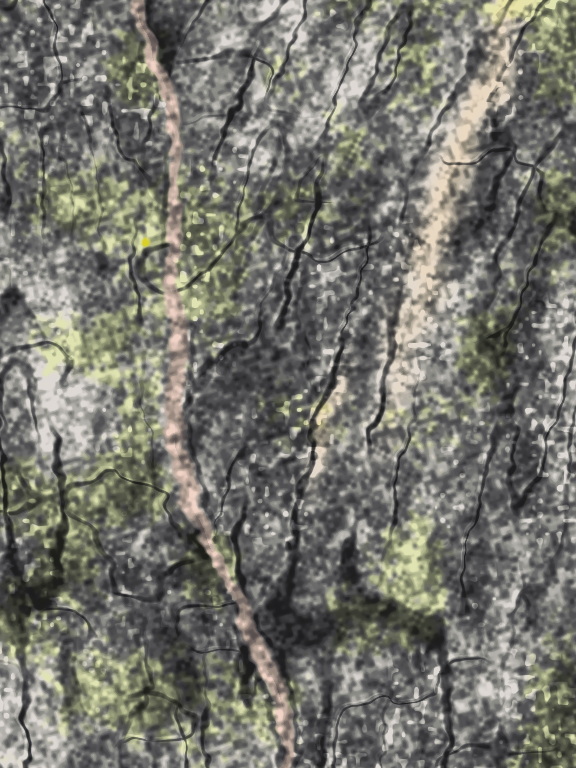
This texture is drawn by a Shadertoy shader. Its source:

```glsl
// Weathered grey tree bark with leaning furrows, a pale seam and lichen flecks.

// Tuning: lengths are in canvas heights, tones in standard deviations
const float LEFT_LEAN = -0.10;
const vec2 RIGHT_LEAN = vec2(0.08, 0.16);   // linear and curved part
const float BRIGHTNESS = 0.16;
const float CRACK_DEPTH = 1.75;
const float RELIEF = 0.55;
const float GRAIN = 0.85;
const float SEAM_WIDTH = 0.010;
const float RIDGE_AT = 0.435;
const vec2 LIGHT_STEP = vec2(0.005, -0.004);
const vec3 SEAM_TINT = vec3(1.09, 0.98, 0.94);
const vec3 WOOD_TINT = vec3(1.06, 1.00, 0.91);
const vec3 LICHEN_TINT = vec3(1.01, 1.05, 0.84);
const vec3 YELLOW_LICHEN = vec3(0.85, 0.82, 0.15);

// Bark tones from dark to light, and where each sits in the tone range
const vec3 BARK[6] = vec3[6](
    vec3(0.22, 0.22, 0.23), vec3(0.32, 0.32, 0.33), vec3(0.42, 0.42, 0.42),
    vec3(0.55, 0.55, 0.53), vec3(0.70, 0.69, 0.67), vec3(0.87, 0.85, 0.83));
const float STOPS[6] = float[6](0.07, 0.26, 0.485, 0.67, 0.83, 0.95);

float hash(vec2 p) {
    vec3 v = fract(p.xyx * 0.1031);
    v += dot(v, v.yzx + 33.33);
    return fract((v.x + v.y) * v.z);
}

// Smooth value noise, -1 to 1
float noise(vec2 p) {
    vec2 i = floor(p), f = fract(p);
    f = f * f * (3.0 - 2.0 * f);
    float low = mix(hash(i), hash(i + vec2(1, 0)), f.x);
    float high = mix(hash(i + vec2(0, 1)), hash(i + vec2(1, 1)), f.x);
    return 2.0 * mix(low, high, f.y) - 1.0;
}

vec2 turn(vec2 p) { return mat2(0.8, 0.6, -0.6, 0.8) * p; }

float blob(vec2 p, vec2 centre, vec2 size) {
    vec2 d = (p - centre) / size;
    return exp(-dot(d, d));
}

float seamX(float y) {
    float path = 0.225 + 0.145 * smoothstep(0.46, 0.04, y) - 0.035 * smoothstep(0.84, 1.0, y);
    return path + 0.010 * noise(vec2(y * 9.0, 3.0)) + 0.005 * noise(vec2(y * 38.0, 8.0));
}

// Straightens the furrows: x runs across them, y along them
vec2 alongGrain(vec2 p) {
    float right = step(seamX(p.y), p.x);
    float lean = mix(LEFT_LEAN * p.y, RIGHT_LEAN.x * p.y + RIGHT_LEAN.y * p.y * p.y, right);
    return vec2(p.x - lean + 5.0 * right, p.y);
}

float line(float field, float width) { return 1.0 - smoothstep(0.2 * width, width, abs(field)); }

// Long furrows, short splits and cross breaks, 0 to 1
float cracks(vec2 q) {
    q.x += 0.007 * noise(q * vec2(38.0, 30.0)) + 0.004 * noise(turn(q) * 85.0);
    q.y += 0.010 * noise(q.yx * 33.0 + 7.0);
    float broken = smoothstep(-0.45, 0.25, noise(q * vec2(11.0, 8.0) + 40.0));
    float furrow = line(noise(q * vec2(13.0, 2.4)), 0.17) * broken;
    float split = line(noise(q * vec2(27.0, 6.5) + 19.0), 0.15) * (1.0 - 0.7 * broken);
    float cross = line(noise(q * vec2(10.0, 17.0) + 63.0), 0.08);
    cross *= smoothstep(0.1, 0.5, noise(q * 9.0 + 81.0));
    return max(furrow, max(0.65 * split, 0.6 * cross));
}

float height(vec2 q) {
    return 0.8 * noise(q * vec2(42.0, 23.0) + 5.0)
         + 0.5 * noise(turn(q) * vec2(85.0, 70.0)) - 1.2 * cracks(q);
}

vec3 barkColour(float t) {
    vec3 c = BARK[0];
    for (int i = 1; i < 6; i++) c = mix(c, BARK[i], smoothstep(STOPS[i - 1], STOPS[i], t));
    return c * mix(0.5, 1.0, smoothstep(0.0, 0.08, t));
}

void mainImage(out vec4 fragColor, in vec2 fragCoord) {
    vec2 p = fragCoord / iResolution.y;
    vec2 q = alongGrain(p);
    float fine = noise(turn(p) * 92.0);
    float grain = noise(turn(turn(p)) * 165.0 + 30.0);

    // Plates, weathering and rough grain
    float tone = BRIGHTNESS + 0.45 * noise(q * vec2(7.0, 3.5) + 2.0)
        + 0.65 * noise(q * vec2(19.0, 8.0) + 11.0) + 0.5 * noise(q * vec2(42.0, 23.0) + 5.0)
        + GRAIN * (0.8 * fine + grain);
    tone += RELIEF * (height(q) - height(q + LIGHT_STEP));

    // Charcoal areas and paler areas
    tone -= 0.85 * blob(p, vec2(0.36, 0.55), vec2(0.13, 0.22));
    tone -= 0.55 * blob(p, vec2(0.66, 0.70), vec2(0.10, 0.22));
    tone -= 0.50 * blob(p, vec2(0.20, 0.22), vec2(0.10, 0.16));
    tone += 0.60 * blob(p, vec2(0.28, 0.90), vec2(0.06, 0.18));
    tone += 0.35 * blob(p, vec2(0.07, 0.52), vec2(0.10, 0.25));

    // Bare wood on the long ridge and a short strip beside it
    vec2 r = q - vec2(5.0 + 0.014 * noise(p * 24.0), 0.0);
    float wood = blob(r, vec2(RIDGE_AT, 0.80), vec2(0.026, 0.36)) * smoothstep(0.36, 0.46, p.y);
    wood = max(wood, blob(r, vec2(0.354, 0.45), vec2(0.014, 0.07)));
    tone += 1.25 * wood - CRACK_DEPTH * cracks(q);

    // Pale flecks gathered in patches
    float patches = smoothstep(-0.2, 0.6, noise(q * vec2(15.0, 9.0) + 90.0));
    tone += 1.3 * patches * smoothstep(0.3, 0.7, noise(p * 118.0 + 50.0));

    // Seam with a dark, ragged rim
    float across = p.x - seamX(p.y) + 0.004 * fine;
    float width = SEAM_WIDTH * (1.0 + 0.45 * noise(vec2(p.y * 14.0, 70.0)));
    float seam = 1.0 - smoothstep(0.6 * width, 1.3 * width, abs(across));
    float rim = line(abs(across) - 1.5 * width, 0.006);
    tone -= 1.1 * rim * smoothstep(-0.2, 0.4, noise(p * vec2(30.0, 13.0)));
    tone = mix(tone, 0.75 + 0.8 * fine + 0.6 * grain, 0.85 * seam);

    // Even out the tone shares, then tint
    vec3 colour = barkColour(1.0 / (1.0 + exp(-1.7 * tone)));
    float lichen = smoothstep(0.1, 0.6, noise(p * 11.0 + 21.0) + 0.4 * fine);
    colour *= mix(vec3(1), LICHEN_TINT, lichen * (1.0 - seam));
    colour *= mix(vec3(1), WOOD_TINT, wood);
    colour *= mix(vec3(1), SEAM_TINT, seam);

    // Rare yellow lichen dots
    vec2 cell = floor(p * 14.0);
    vec2 centre = 0.3 + 0.4 * vec2(hash(cell + 3.0), hash(cell + 9.0));
    float dotShape = 1.0 - smoothstep(0.05, 0.11, length(fract(p * 14.0) - centre) + 0.03 * grain);
    colour = mix(colour, YELLOW_LICHEN, dotShape * step(0.975, hash(cell + 27.0)));
    fragColor = vec4(clamp(colour, 0.0, 1.0), 1.0);
}
```
